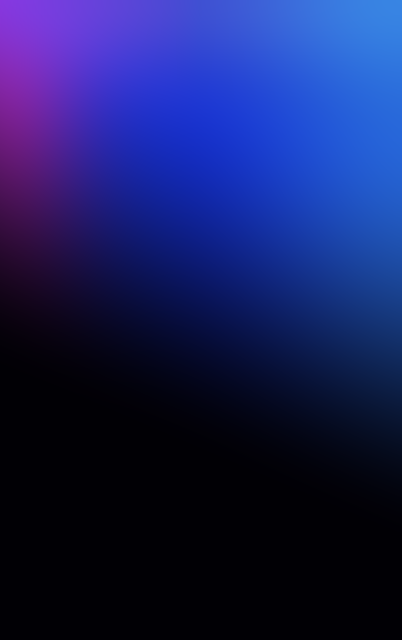
A Shadertoy shader for this background:

```glsl
// A violet, blue and azure aurora glow that fades down into near-black night.

// Colours of the night, the body of the glow and its upper haze
const vec3 NIGHT       = vec3(0.005, 0.000, 0.020);
const vec3 MAGENTA     = vec3(0.70, 0.17, 0.78);
const vec3 ROYAL_BLUE  = vec3(0.08, 0.19, 0.83);
const vec3 AZURE       = vec3(0.15, 0.40, 0.85);
const vec3 HAZE_VIOLET = vec3(0.54, 0.22, 0.89);
const vec3 HAZE_INDIGO = vec3(0.25, 0.30, 0.82);
const vec3 HAZE_SKY    = vec3(0.22, 0.52, 0.89);

// Depths run from 0 at the top edge to 1 at the bottom edge
const float FADE_START_LEFT  = -0.05;
const float FADE_START_RIGHT = 0.20;
const float FADE_END_LEFT    = 0.58;
const float FADE_END_RIGHT   = 0.85;
const float HAZE_DEPTH       = 0.13;

// Widths run from 0 at the left edge to 1 at the right edge
const float MAGENTA_WIDTH = 0.20;
const float AZURE_START   = 0.45;
const float AZURE_END     = 1.05;

float bell(float distance, float width) {
    float t = distance / width;
    return exp(-t * t);
}

// Magenta on the left, royal blue in the middle, azure on the right
vec3 glowColor(float x) {
    vec3 color = mix(ROYAL_BLUE, MAGENTA, bell(x, MAGENTA_WIDTH));
    return mix(color, AZURE, smoothstep(AZURE_START, AZURE_END, x));
}

// Paler band along the top edge
vec3 hazeColor(float x) {
    vec3 color = mix(HAZE_VIOLET, HAZE_INDIGO, clamp(2.0 * x, 0.0, 1.0));
    return mix(color, HAZE_SKY, smoothstep(0.4, 1.0, x));
}

// Soft vertical fade whose lower boundary slopes down to the right
float glowStrength(float x, float depth) {
    float bend = 1.0 - (1.0 - x) * (1.0 - x);
    float start = mix(FADE_START_LEFT, FADE_START_RIGHT, bend);
    float end = mix(FADE_END_LEFT, FADE_END_RIGHT, x);
    return 1.0 - smoothstep(start, end, depth);
}

void mainImage(out vec4 fragColor, in vec2 fragCoord) {
    vec2 uv = fragCoord / iResolution.xy;
    float depth = 1.0 - uv.y;

    vec3 light = mix(glowColor(uv.x), hazeColor(uv.x), bell(depth, HAZE_DEPTH));
    vec3 color = mix(NIGHT, light, glowStrength(uv.x, depth));

    fragColor = vec4(color, 1.0);
}
```
